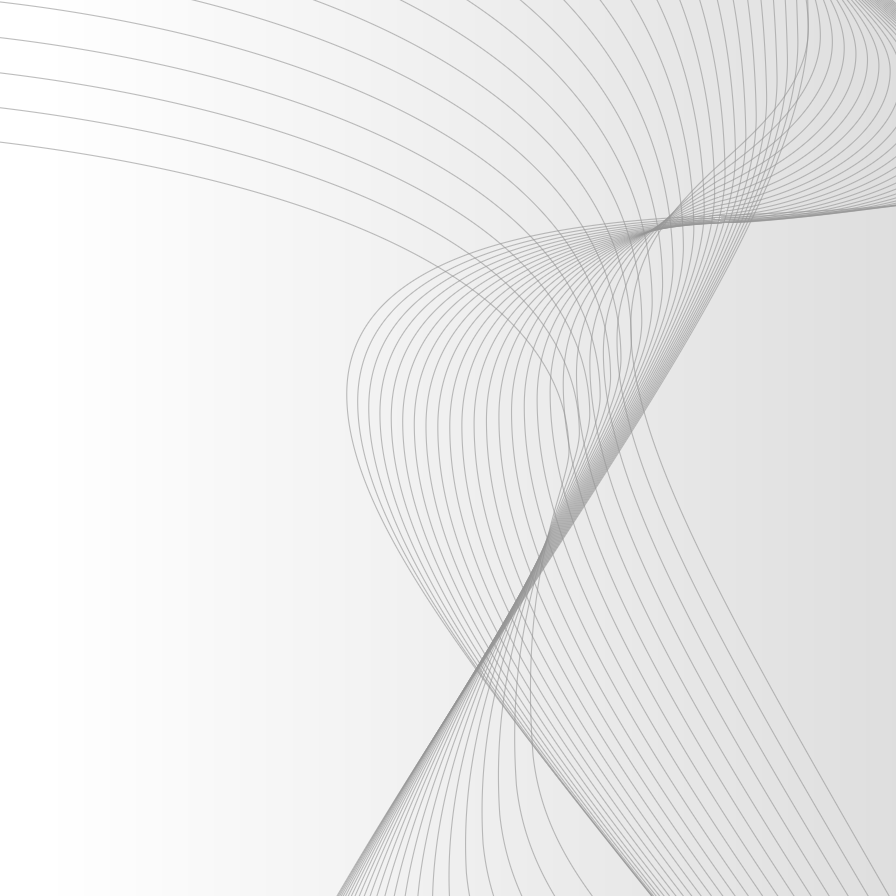
Reproduce this background procedurally as a Shadertoy shader.

```glsl
// Two twisting ribbons of fine grey lines over a soft white-to-grey gradient.

#define LINES 24
#define LINE_WIDTH 0.00125
#define LINE_ALPHA 0.62
#define LINE_COLOR vec3(0.585)
#define LIGHT vec3(1.0)
#define SHADE vec3(0.872)
#define SOLVE_STEPS 11

// Key curves of each ribbon as chained cubic Beziers, listed from top to bottom.
const vec2 sweepFirst[10] = vec2[10](
    vec2(-.195, .857), vec2(.195, .841), vec2(.635, .733), vec2(.635, .495),
    vec2(.633, .453), vec2(.579, .362), vec2(.595, .156),
    vec2(.605, .069), vec2(.651, .004), vec2(.729, -.081));
const vec2 sweepLast[10] = vec2[10](
    vec2(.651, 1.695), vec2(.846, 1.586), vec2(.893, 1.332), vec2(.902, .980),
    vec2(.911, .635), vec2(.154, -.091), vec2(.167, -.594),
    vec2(.171, -.719), vec2(.234, -.823), vec2(.326, -.953));
const vec2 loopFirst[13] = vec2[13](
    vec2(.918, 1.078), vec2(1.029, .948), vec2(1.172, .883), vec2(1.172, .831),
    vec2(1.172, .776), vec2(.990, .767), vec2(.794, .759),
    vec2(.547, .750), vec2(.387, .694), vec2(.387, .560),
    vec2(.387, .427), vec2(.523, .255), vec2(.751, -.029));
const vec2 loopMiddle[13] = vec2[13](
    vec2(.892, 1.078), vec2(.960, .993), vec2(1.048, .945), vec2(1.048, .893),
    vec2(1.048, .824), vec2(.931, .767), vec2(.807, .757),
    vec2(.677, .745), vec2(.536, .674), vec2(.536, .529),
    vec2(.536, .395), vec2(.602, .245), vec2(.810, -.029));
const vec2 loopLast[13] = vec2[13](
    vec2(.872, 1.078), vec2(.896, 1.039), vec2(.902, 1.0), vec2(.902, .967),
    vec2(.902, .902), vec2(.840, .850), vec2(.797, .811),
    vec2(.749, .766), vec2(.704, .714), vec2(.704, .635),
    vec2(.704, .499), vec2(.818, .303), vec2(1.009, -.029));

vec2 bezier(mat4x2 c, float s) {
    float r = 1.0 - s;
    return c * vec4(r * r * r, 3.0 * r * r * s, 3.0 * r * s * s, s * s * s);
}

vec2 bezierTangent(mat4x2 c, float s) {
    float r = 1.0 - s;
    return (c[1] - c[0]) * r * r + (c[2] - c[1]) * 2.0 * r * s + (c[3] - c[2]) * s * s;
}

// Distance to a descending Bezier, from its tangent at the height of p.
float curveDistance(vec2 p, mat4x2 c) {
    float low = 0.0, high = 1.0;
    for (int i = 0; i < SOLVE_STEPS; i++) {
        float middle = 0.5 * (low + high);
        if (bezier(c, middle).y > p.y) low = middle;
        else high = middle;
    }
    float s = 0.5 * (low + high);
    vec2 tangent = bezierTangent(c, s);
    vec2 offset = p - bezier(c, s);
    return abs(offset.x * tangent.y - offset.y * tangent.x) / max(length(tangent), 1e-5);
}

// Light let through by all lines blended quadratically across three key pieces.
float ribbonPiece(vec2 p, mat4x2 first, mat4x2 middle, mat4x2 last, float pixel) {
    float clearness = 1.0;
    float peak = LINE_ALPHA * min(LINE_WIDTH / pixel, 1.0);
    float halfWidth = max(0.5 * LINE_WIDTH, 0.5 * pixel);
    for (int i = 0; i < LINES; i++) {
        float t = float(i) / float(LINES - 1);
        mat4x2 c = first * ((1.0 - t) * (1.0 - 2.0 * t))
                 + middle * (4.0 * t * (1.0 - t)) + last * (t * (2.0 * t - 1.0));
        // Skip lines whose bounds miss this point.
        if (p.y > c[0].y || p.y <= c[3].y) continue;
        float left = min(min(c[0].x, c[1].x), min(c[2].x, c[3].x));
        float right = max(max(c[0].x, c[1].x), max(c[2].x, c[3].x));
        if (p.x < left - 2.0 * pixel || p.x > right + 2.0 * pixel) continue;
        float coverage = clamp((halfWidth - curveDistance(p, c)) / pixel + 0.5, 0.0, 1.0);
        clearness *= 1.0 - peak * coverage;
    }
    return clearness;
}

void mainImage(out vec4 fragColor, in vec2 fragCoord) {
    vec2 uv = fragCoord / iResolution.y;
    float pixel = 1.0 / iResolution.y;

    // Backdrop
    float across = clamp((fragCoord.x / iResolution.x - 0.05) / 0.95, 0.0, 1.0);
    vec3 color = mix(LIGHT, SHADE, across);

    // Ribbon sweeping in from the upper left
    float clearness = 1.0;
    for (int k = 0; k < 9; k += 3) {
        mat4x2 a = mat4x2(sweepFirst[k], sweepFirst[k + 1], sweepFirst[k + 2], sweepFirst[k + 3]);
        mat4x2 b = mat4x2(sweepLast[k], sweepLast[k + 1], sweepLast[k + 2], sweepLast[k + 3]);
        clearness *= ribbonPiece(uv, a, 0.5 * (a + b), b, pixel);
    }

    // Ribbon looping from the upper right
    for (int k = 0; k < 12; k += 3) {
        mat4x2 a = mat4x2(loopFirst[k], loopFirst[k + 1], loopFirst[k + 2], loopFirst[k + 3]);
        mat4x2 m = mat4x2(loopMiddle[k], loopMiddle[k + 1], loopMiddle[k + 2], loopMiddle[k + 3]);
        mat4x2 b = mat4x2(loopLast[k], loopLast[k + 1], loopLast[k + 2], loopLast[k + 3]);
        clearness *= ribbonPiece(uv, a, m, b, pixel);
    }

    fragColor = vec4(mix(LINE_COLOR, color, clearness), 1.0);
}
```
